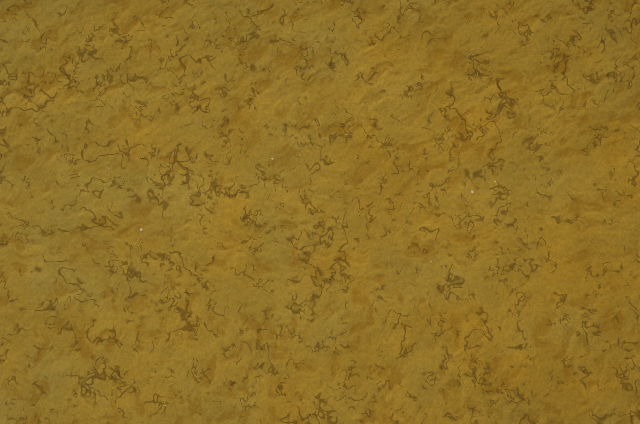
Reproduce this texture procedurally as a Shadertoy shader.

```glsl
const vec3 OLIVE = vec3(0.568, 0.472, 0.198);
const vec3 OCHRE = vec3(0.588, 0.448, 0.136);
const vec3 RUST = vec3(0.49, 0.335, 0.075);
const vec3 CREVICE = vec3(0.31, 0.22, 0.07);
const vec3 CHIP = vec3(0.74, 0.72, 0.64);

float hash(vec2 p) {
    vec3 q = fract(p.xyx * 0.1031);
    q += dot(q, q.yzx + 33.33);
    return fract((q.x + q.y) * q.z);
}

float noise(vec2 p) {
    vec2 cell = floor(p);
    vec2 f = fract(p);
    f = f * f * (3.0 - 2.0 * f);
    float low = mix(hash(cell), hash(cell + vec2(1, 0)), f.x);
    float high = mix(hash(cell + vec2(0, 1)), hash(cell + vec2(1, 1)), f.x);
    return mix(low, high, f.y);
}

float fbm(vec2 p, int octaves) {
    float sum = 0.0, total = 0.0, gain = 1.0;
    for (int i = 0; i < octaves; i++) {
        sum += gain * noise(p);
        total += gain;
        gain *= 0.58;
        p = mat2(1.6, 1.2, -1.2, 1.6) * p + 7.3;
    }
    return sum / total;
}

vec2 warp(vec2 p, float scale, float amount) {
    vec2 offset = vec2(fbm(p * scale, 2), fbm(p * scale + 41.7, 2));
    return p + amount * (offset - 0.5);
}

// Coordinates stretched along a trowel direction
vec2 along(vec2 p, float angle, float stretch) {
    float c = cos(angle), s = sin(angle);
    return vec2(c * p.x + s * p.y, (c * p.y - s * p.x) * stretch);
}

// Plaster height: diagonal strokes on top, level in the middle, upright below
float relief(vec2 p) {
    vec2 q = warp(p, 16.0, 0.035);
    float top = fbm(along(q, 0.6, 1.9) * 24.0, 4);
    float middle = fbm(along(q, 0.08, 1.7) * 25.0 + 13.0, 4);
    float bottom = fbm(along(q, 1.35, 1.25) * 28.0 + 29.0, 4);
    float bend = p.y + 0.2 * (noise(p * 4.0) - 0.5);
    float height = mix(middle, top, smoothstep(0.5, 0.75, bend));
    return mix(bottom, height, smoothstep(0.25, 0.5, bend));
}

// Thin broken curves where the noise crosses its middle value
float cracks(vec2 p, float scale, float width, float cover) {
    float ridge = abs(fbm(warp(p, 34.0, 0.03) * scale, 3) - 0.5);
    float patches = fbm(p * scale * 0.75 + 61.0, 3);
    return smoothstep(width, 0.0, ridge) * smoothstep(cover, cover + 0.14, patches);
}

// A few pale chips scattered over the wall
float chips(vec2 p, float aspect) {
    float mask = 0.0;
    for (int i = 0; i < 6; i++) {
        float id = float(i);
        vec2 center = vec2(aspect * hash(vec2(id, 3.0)), hash(vec2(id, 19.0)));
        float radius = mix(0.001, 0.003, hash(vec2(id, 47.0)));
        float d = length(warp(p, 150.0, 0.004) - center);
        mask = max(mask, smoothstep(radius + 0.0015, radius - 0.001, d));
    }
    return mask;
}

void mainImage(out vec4 fragColor, in vec2 fragCoord) {
    vec2 p = fragCoord / iResolution.y;
    float aspect = iResolution.x / iResolution.y;

    // Slow drift from olive on the left to ochre on the right
    float drift = 0.25 + 0.45 * p.x / aspect;
    float warmth = drift + 1.1 * (fbm(p * 9.0, 4) - 0.5);
    vec3 color = mix(OLIVE, OCHRE, clamp(warmth, 0.0, 1.0));

    // Light from the upper left
    vec2 toLight = vec2(-0.0015, 0.003);
    float slope = relief(p - toLight) - relief(p + toLight);
    float height = relief(p);
    color *= 1.0 + 0.24 * clamp(slope, -0.4, 0.4);
    color *= 1.0 + 0.14 * (fbm(p * 13.0 + 5.0, 3) - 0.5);

    // Rusty hollows and dark crevices
    float hollow = smoothstep(0.46, 0.27, height);
    float shadow = smoothstep(0.06, 0.3, -slope);
    color = mix(color, RUST, clamp(0.42 * hollow + 0.35 * shadow, 0.0, 0.65));
    color = mix(color, CREVICE, 0.55 * cracks(p, 25.0, 0.055, 0.5));
    color = mix(color, CREVICE, 0.5 * cracks(p + 3.7, 44.0, 0.07, 0.53));

    // Sandy grain, chips and darker corners
    color *= 1.0 + 0.08 * (noise(p * 230.0) - 0.5) + 0.06 * (noise(p * 410.0) - 0.5);
    color = mix(color, CHIP, 0.8 * chips(p, aspect));
    vec2 edge = p / vec2(aspect, 1.0) - vec2(0.45, 0.45);
    color *= 1.02 - 0.16 * dot(edge, edge);

    fragColor = vec4(color, 1.0);
}
```
